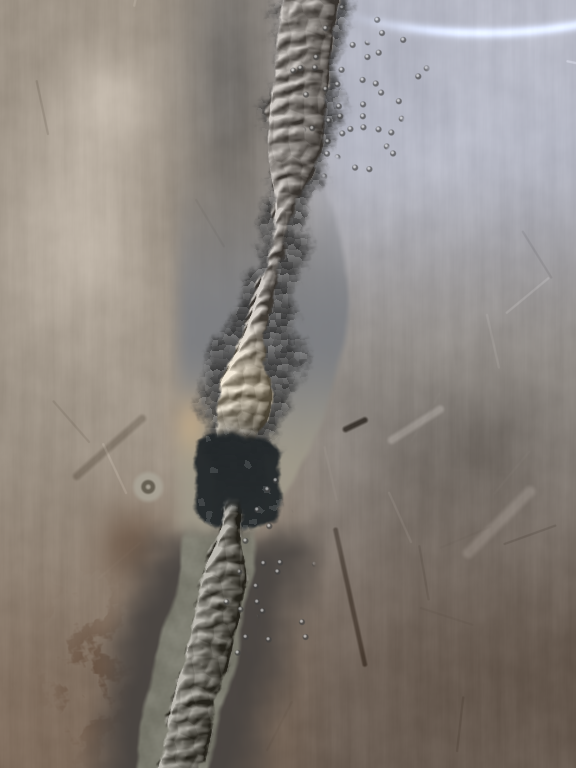
This texture is drawn by a WebGL 2 fragment shader. Its source:

```glsl
#version 300 es
precision highp float;
// Scorched sheet metal with a rough weld seam down the middle: colour fields
// form the plate, masks add tint, soot and a lit bead, and loops and cells
// scatter scratches and spatter.
uniform vec2 u_resolution;
out vec4 fragColor;

float hash(vec2 p) { return fract(sin(dot(p, vec2(127.1, 311.7))) * 4375.85); }

// Layered, rotated sines
float waves(vec2 p) {
  float sum = 0.0, amp = 0.5;
  for (int i = 0; i < 5; i++) {
    sum += amp * sin(p.x + 1.6 * sin(p.y * 0.9));
    p = mat2(1.2, 1.5, -1.5, 1.2) * p + 2.3;
    amp *= 0.6;
  }
  return sum;
}

// Offset to the nearest cell point in xy, cell id in z
vec3 cell(vec2 p) {
  vec3 best = vec3(9);
  for (int k = 0; k < 9; k++) {
    vec2 g = floor(p) + vec2(k % 3 - 1, k / 3 - 1);
    vec2 d = p - g - 0.15 - 0.7 * vec2(hash(g), hash(g + 47.3));
    if (length(d) < length(best.xy)) best = vec3(d, hash(g + 19.1));
  }
  return best;
}

float bump(float v, float r) { return exp(-v * v / (r * r)); }

float blob(vec2 p, float x, float y, float rx, float ry) {
  return bump(p.x - x, rx) * bump(p.y - y, ry);
}

float below(float edge, float soft, float v) {
  return 1.0 - smoothstep(edge - soft, edge + soft, v);
}

float line(vec2 p, vec2 a, vec2 d, float w) {
  float t = clamp(dot(p - a, d) / dot(d, d), 0.0, 1.0);
  return below(w * 0.6, w * 0.4, length(p - a - d * t));
}

float seamX(float y) { return 0.242 + 0.168 * y + 0.007 * sin(12.6 * (y - 0.62)); }

float beadWidth(float y) {
  return 0.011 + 0.025 * smoothstep(0.71, 0.82, y) + 0.018 * below(0.28, 0.04, y)
    + 0.025 * bump(y - 0.475, 0.065);
}

float beadHeight(vec2 p) {
  float s = (p.x - seamX(p.y)) / beadWidth(p.y);
  float ripple = sin(p.y * 270.0 + 3.0 * s * s + 3.0 * waves(p * 28.0));
  return sqrt(max(0.0, 1.0 - s * s)) + 0.14 * ripple - 0.45 * length(cell(p * 48.0).xy);
}

void main() {
  vec2 p = gl_FragCoord.xy / u_resolution.y;
  float rough = waves(p * 55.0), broad = waves(p * 13.0);
  float y = p.y, s = p.x - seamX(y);

  // Plate: warm left, right from brown up to cold sky
  vec3 left = mix(vec3(0.48, 0.41, 0.35), vec3(0.62, 0.58, 0.53), smoothstep(0.0, 0.5, y));
  vec3 right = mix(vec3(0.4, 0.35, 0.31), vec3(0.56, 0.54, 0.52), smoothstep(0.1, 0.55, y));
  right = mix(right, vec3(0.71, 0.72, 0.77), smoothstep(0.5, 0.83, y));
  vec3 col = mix(left, right, smoothstep(0.3, 0.46, p.x));
  col += 0.13 * (blob(p, 0.14, 0.87, 0.07, 0.06) + blob(p, 0.11, 0.69, 0.08, 0.12));
  col += 0.06 * blob(p, 0.44, 0.27, 0.05, 0.2) - 0.09 * blob(p, 0.62, 0.42, 0.11, 0.08);
  col = mix(col, vec3(0.42, 0.41, 0.4), 0.85 * blob(p, 0.3, 0.9, 0.065, 0.25));
  col += 0.02 * broad + 0.013 * waves(p * vec2(190, 9)) + 0.012 * rough;

  // Heat tint with a curved right edge
  float rim = 0.452 - 1.4 * (y - 0.6) * (y - 0.6) + 0.006 * broad;
  float tint = below(rim, 0.006, p.x) * smoothstep(0.215, 0.25, p.x)
    * smoothstep(0.295, 0.315, y + 0.004 * rough) * below(0.69, 0.12, y);
  vec3 haze = mix(vec3(0.62, 0.6, 0.54), vec3(0.48, 0.49, 0.51), smoothstep(0.38, 0.56, y));
  col = mix(col, haze, 0.88 * tint);
  col += vec3(0.13, 0.07, 0) * blob(p, 0.25, 0.45, 0.022, 0.04);

  // Rust, burnt lower zone and greenish flanks
  float rust = blob(p, 0.12, 0.12, 0.05, 0.09) * smoothstep(0.0, 0.5, rough);
  col = mix(col, vec3(0.34, 0.24, 0.17), 0.55 * rust + 0.5 * blob(p, 0.17, 0.29, 0.04, 0.05));
  float burn = below(0.295, 0.035, y + 0.02 * broad) * below(0.105, 0.045, abs(s + 0.01) + 0.018 * broad);
  col = mix(col, vec3(0.27, 0.255, 0.245), 0.9 * burn);
  float flank = below(0.047, 0.004, abs(s + 0.012) + 0.009 * broad) * below(0.305, 0.01, y);
  col = mix(col, vec3(0.5, 0.5, 0.45) + 0.04 * rough, 0.9 * flank);

  // Fine scratches, then long marks
  for (int i = 0; i < 36; i++) {
    float k = float(i), angle = 6.28 * hash(vec2(k, 3));
    vec2 a = vec2(0.75 * hash(vec2(k, 1)), hash(vec2(k, 2)));
    float away = smoothstep(0.09, 0.15, abs(a.x - seamX(a.y)));
    float mark = line(p, a, 0.07 * vec2(cos(angle), sin(angle)), 0.0025);
    col += (hash(vec2(k, 5)) - 0.45) * 0.15 * away * mark;
  }
  col -= 0.16 * line(p, vec2(0.437, 0.31), vec2(0.038, -0.175), 0.005);
  col -= 0.11 * line(p, vec2(0.1, 0.38), vec2(0.085, 0.075), 0.008);
  col -= 0.3 * line(p, vec2(0.45, 0.441), vec2(0.025, 0.012), 0.006);
  col += 0.1 * line(p, vec2(0.51, 0.427), vec2(0.063, 0.04), 0.008);
  col += 0.08 * line(p, vec2(0.61, 0.28), vec2(0.08, 0.08), 0.011);

  // Pale spot with a dark pit
  float spot = length(p - vec2(0.193, 0.366));
  col = mix(col, vec3(0.66, 0.64, 0.59), 0.85 * below(0.019, 0.004, spot));
  col -= 0.25 * below(0.003, 0.002, abs(spot - 0.006));

  // Soot crust and blue-black patch
  vec3 grit = cell(p * 120.0);
  float reach = 0.026 + 0.017 * smoothstep(0.74, 0.84, y) + 0.036 * bump(y - 0.5, 0.1);
  float soot = below(reach, 0.012, abs(s - 0.006) + 0.013 * rough) * smoothstep(0.27, 0.42, y);
  col = mix(col, vec3(0.22 + 0.2 * grit.z * grit.z + 0.1 * grit.y), 0.82 * soot);
  vec2 q = (p - vec2(0.309, 0.375)) / vec2(0.058, 0.062);
  float scorch = below(1.0, 0.06, sqrt(length(q * q)) + 0.13 * broad + 0.06 * rough);
  col = mix(col, vec3(0.13, 0.15, 0.16) + 0.1 * step(0.9, grit.z), 0.95 * scorch);

  // Bead: domed height field lit from the upper left
  float gap = smoothstep(0.33, 0.355, y) * below(0.435, 0.01, y + 0.006 * rough);
  float bead = below(beadWidth(y), 0.003, abs(s) + 0.006 * rough) * (1.0 - gap);
  float light = beadHeight(p) - beadHeight(p + vec2(-0.002, 0.003));
  vec3 metal = mix(vec3(0.4, 0.39, 0.36), vec3(0.49, 0.47, 0.45), smoothstep(0.3, 0.6, y));
  metal += vec3(0.17, 0.15, 0.1) * bump(y - 0.5, 0.07) + clamp(1.3 * light, -0.28, 0.36);
  col = mix(col, metal, 0.93 * bead);

  // Spatter: dark drops with bright tops
  vec3 drop = cell(p * 62.0);
  float density = 0.55 * blob(p, 0.46, 0.88, 0.06, 0.09) + 0.35 * blob(p, 0.35, 0.23, 0.04, 0.12);
  float present = smoothstep(0.0, 0.03, density - drop.z);
  col = mix(col, vec3(0.25), 0.65 * present * below(0.24, 0.07, length(drop.xy)));
  col += 0.38 * present * below(0.12, 0.08, length(drop.xy - vec2(-0.05, 0.07)));

  // Cold glare streak
  float glare = y - 0.957 - 0.7 * (p.x - 0.63) * (p.x - 0.63);
  col += smoothstep(0.43, 0.6, p.x) * vec3(0.2, 0.23, 0.28) * bump(glare, 0.007);
  fragColor = vec4(col, 1);
}
```
